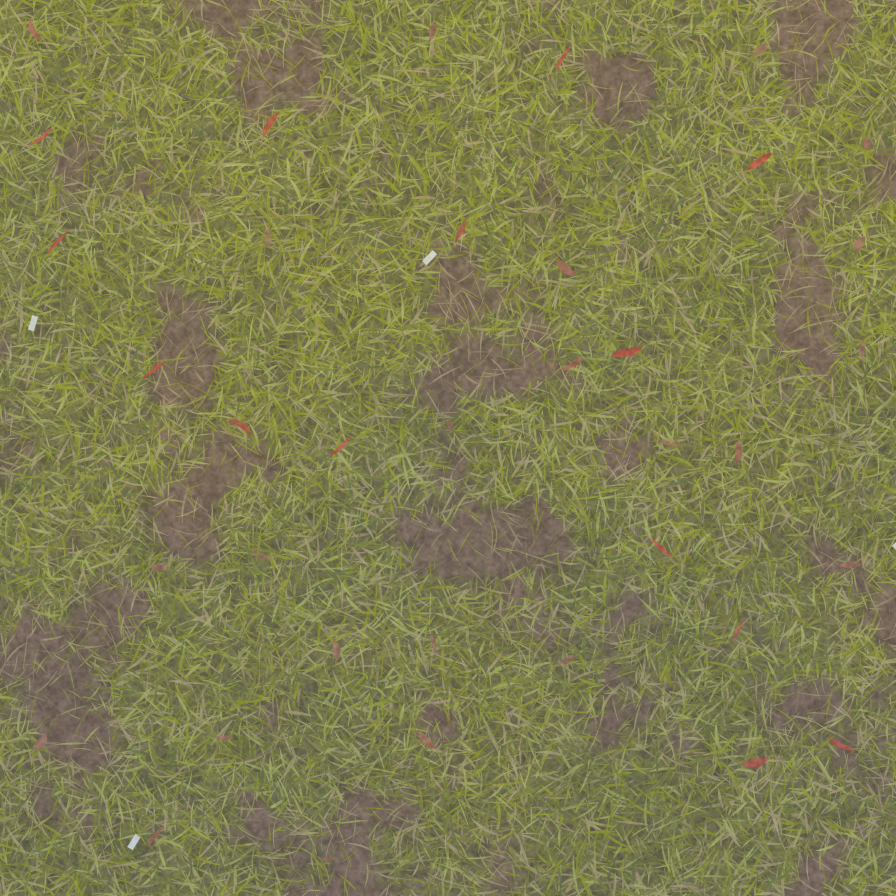
A WebGL 1 fragment shader for this texture:

```glsl
precision highp float;
// Patchy lawn seen from above: tangled grass blades, bare soil, fallen leaves and pale chips.
uniform vec2 u_resolution;

const int BLADE_LAYERS = 14;
const vec3 OLIVE = vec3(0.49, 0.50, 0.28);
const vec3 LIME = vec3(0.56, 0.58, 0.22);
const vec3 PALE = vec3(0.62, 0.64, 0.38);
const vec3 STRAW = vec3(0.63, 0.58, 0.45);
const vec3 SHADE = vec3(0.42, 0.42, 0.29);
const vec3 SOIL = vec3(0.48, 0.41, 0.36);
const vec3 RED_LEAF = vec3(0.70, 0.35, 0.29);
const vec3 DRY_LEAF = vec3(0.60, 0.45, 0.39);
const vec3 CHIP = vec3(0.80, 0.81, 0.79);

vec3 hash3(vec2 p) {
  vec3 q = fract(p.xyx * vec3(0.1031, 0.1030, 0.0973));
  q += dot(q, q.yxz + 33.33);
  return fract((q.xxy + q.yzz) * q.zyx);
}

float noise(vec2 p) {
  vec2 i = floor(p), f = fract(p);
  f = f * f * (3.0 - 2.0 * f);
  float low = mix(hash3(i).x, hash3(i + vec2(1.0, 0.0)).x, f.x);
  float high = mix(hash3(i + vec2(0.0, 1.0)).x, hash3(i + 1.0).x, f.x);
  return mix(low, high, f.y);
}

float fbm(vec2 p) {
  float sum = 0.0, amp = 0.5;
  for (int i = 0; i < 4; i++) {
    sum += amp * noise(p);
    p = mat2(1.6, 1.2, -1.2, 1.6) * p + 17.3;
    amp *= 0.5;
  }
  return sum / 0.9375;
}

vec2 rotate(vec2 p, float angle) {
  float c = cos(angle), s = sin(angle);
  return vec2(c * p.x + s * p.y, c * p.y - s * p.x);
}

// Coverage of a curved sliver pointed at both ends, lying along x.
float sliver(vec2 p, float halfLength, float halfWidth, float bend, float blur) {
  float u = p.x / halfLength;
  float taper = 1.0 - u * u;
  float d = abs(p.y - bend * taper) - halfWidth * taper;
  return (1.0 - smoothstep(-blur, blur, d)) * (1.0 - smoothstep(0.85, 1.0, abs(u)));
}

float box(vec2 p, vec2 halfSize, float blur) {
  vec2 d = abs(p) - halfSize;
  return 1.0 - smoothstep(-blur, blur, max(d.x, d.y));
}

vec3 bladeColor(float pick, float sun, float bare) {
  pick += 0.30 * bare;
  float lime = mix(0.38, 0.72, sun);
  vec3 color = mix(SHADE + vec3(0.0, 0.03, 0.0), OLIVE, step(0.10, pick));
  color = mix(color, LIME, step(0.72 - 0.5 * lime, pick));
  color = mix(color, PALE, step(0.66, pick));
  return mix(color, STRAW, step(0.87, pick));
}

// One layer of blades, one per cell, drawn over the ground.
vec3 grassLayer(vec3 color, vec2 p, float layer, float bare, float sun, float blur) {
  float cell = mix(0.021, 0.026, fract(layer * 0.618));
  vec2 g = rotate(p, layer * 1.3) / cell + layer * 37.0;
  vec2 id = floor(g);
  float light = mix(0.91, 1.03, layer / float(BLADE_LAYERS));
  for (int j = -1; j <= 1; j++) {
    for (int i = -1; i <= 1; i++) {
      vec2 c = id + vec2(float(i), float(j));
      vec3 a = hash3(c + 3.7), b = hash3(c + 91.1);
      vec2 q = rotate((g - c - a.xy) * cell, 6.2832 * a.z);
      float halfLength = cell * mix(0.45, 0.95, b.x);
      float halfWidth = mix(0.0008, 0.0019, b.y * b.y) * (1.0 - 0.35 * bare);
      float bend = (b.z - 0.5) * 0.35 * halfLength;
      float mask = sliver(q, halfLength, halfWidth, bend, blur);
      float present = smoothstep(-0.08, 0.08, fract(b.x * 7.0 + a.x) - 0.8 * bare);
      float tip = 0.94 + 0.10 * smoothstep(-halfLength, halfLength, q.x);
      vec3 blade = bladeColor(fract(b.z * 5.0 + a.y), sun, bare) * tip * light;
      color = mix(color, blade, mask * present * 0.92);
    }
  }
  return color;
}

// Sparse leaves and small pale chips, at most one per cell.
vec3 litter(vec3 color, vec2 p, float blur) {
  vec2 leafCell = floor(p * 9.0);
  vec3 a = hash3(leafCell + 211.0), b = hash3(leafCell + 57.0);
  vec2 q = rotate((fract(p * 9.0) - mix(vec2(0.25), vec2(0.75), a.xy)) / 9.0, 6.2832 * a.z);
  q.y += 0.0022 * (noise(p * 150.0) - 0.5);
  float leaf = sliver(q, mix(0.008, 0.019, b.x), mix(0.002, 0.006, b.y * b.y), 0.002, blur);
  vec3 leafColor = mix(DRY_LEAF, RED_LEAF, smoothstep(0.5, 0.9, b.x));
  leafColor *= 0.86 + 0.25 * noise(p * 190.0);
  color = mix(color, leafColor, leaf * step(0.58, b.z) * 0.9);

  vec2 chipCell = floor(p * 6.0 + 0.4);
  vec3 k = hash3(chipCell + 137.0);
  vec2 r = (fract(p * 6.0 + 0.4) - mix(vec2(0.2), vec2(0.8), k.xy)) / 6.0;
  float chip = box(rotate(r, 6.2832 * k.x), vec2(0.0085, 0.0035), blur);
  return mix(color, CHIP, chip * step(0.83, k.z));
}

void main() {
  float scale = min(u_resolution.x, u_resolution.y);
  vec2 p = gl_FragCoord.xy / scale;
  float blur = 0.75 / scale;

  // Broad variation: sunnier turf towards the top, scattered bare patches.
  float sun = smoothstep(0.25, 0.80, 0.55 * p.y + 0.5 * fbm(p * 4.0 + 8.0));
  float bare = smoothstep(0.54, 0.73, fbm(p * 10.0 + 41.0));
  float grit = fbm(p * 130.0);

  vec3 color = mix(SHADE, SOIL, max(bare, 0.25)) * (0.80 + 0.38 * grit);
  for (int i = 0; i < BLADE_LAYERS; i++) {
    color = grassLayer(color, p, float(i) + 1.0, bare, sun, blur);
  }
  color = litter(color, p, blur);

  // Soft tonal drift and fine grain.
  color *= mix(vec3(0.95, 0.97, 1.02), vec3(1.03, 1.03, 0.97), sun);
  color *= 0.95 + 0.10 * fbm(p * 22.0 + 5.0);
  color += 0.06 * (noise(p * 330.0) - 0.5);
  gl_FragColor = vec4(color, 1.0);
}
```
